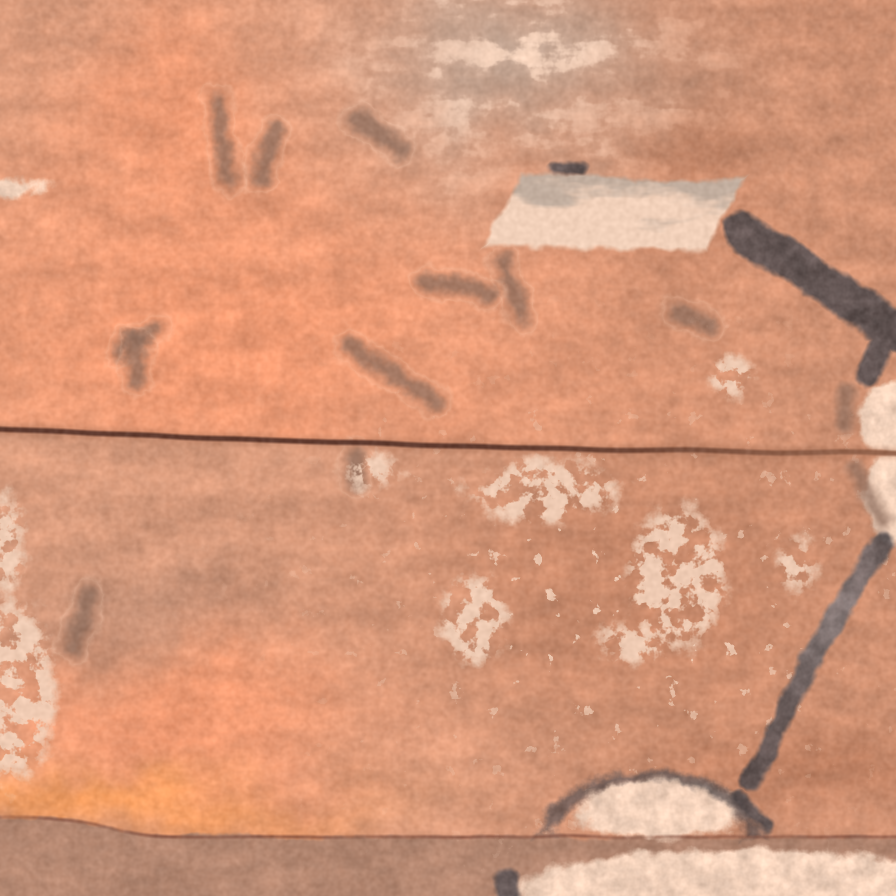
This texture is drawn by a WebGL 2 fragment shader. Its source:

```glsl
#version 300 es
precision highp float;
// Weathered terracotta planks: colour pools, streaky gradient noise and grain,
// then dents, pale flakes, plaster, charcoal strokes and two dark seams.
// Noise warps the canvas so every outline is ragged.

uniform vec2 u_resolution;
out vec4 fragColor;

const vec3 CLAY = vec3(.85, .61, .49);
const vec3 ORANGE = vec3(.96, .61, .45);
const vec3 AMBER = vec3(.97, .62, .36);
const vec3 BROWN = vec3(.75, .50, .38);
const vec3 TAUPE = vec3(.62, .48, .41);
const vec3 PALE = vec3(.95, .82, .73);
const vec3 STONE = vec3(.76, .68, .62);
const vec3 CHARCOAL = vec3(.36, .32, .32);
const vec3 SEAM = vec3(.34, .20, .16);
const float WARP = .012;
const float GRAIN = .045;
const float STREAK = .16;
const float DENT_WIDTH = .012;

// Segments: start xy, end xy.
const vec4 DENTS[11] = vec4[11](
  vec4(.563, .708, .58, .645), vec4(.475, .688, .545, .672),
  vec4(.39, .612, .485, .552), vec4(.172, .637, .135, .61),
  vec4(.155, .62, .153, .575), vec4(.243, .888, .255, .8),
  vec4(.305, .855, .29, .8), vec4(.398, .87, .447, .832),
  vec4(.757, .653, .79, .635), vec4(.395, .49, .397, .462),
  vec4(.1, .335, .08, .275));
const vec4 STROKES[7] = vec4[7](
  vec4(.828, .742, 1, .632), vec4(.99, .625, .968, .58),
  vec4(.985, .395, .905, .265), vec4(.905, .265, .838, .125),
  vec4(.825, .108, .855, .078), vec4(.565, .02, .567, 0),
  vec4(.622, .812, .648, .811));
const float STROKE_WIDTH[7] = float[7](.021, .013, .012, .011, .007, .012, .007);
// Ellipses: centre xy, radii xy.
const vec4 FLAKES[9] = vec4[9](
  vec4(.61, .452, .075, .032), vec4(.755, .355, .05, .075),
  vec4(.53, .31, .035, .045), vec4(.71, .283, .035, .02),
  vec4(.01, .23, .048, .095), vec4(.005, .39, .02, .045),
  vec4(.818, .58, .02, .02), vec4(.89, .368, .018, .025),
  vec4(.415, .475, .025, .015));
const vec4 PLASTER[5] = vec4[5](
  vec4(.735, .098, .09, .034), vec4(.83, 0, .26, .052),
  vec4(1, .533, .042, .04), vec4(1, .447, .035, .05),
  vec4(.01, .791, .035, .009));

vec3 col = vec3(0);

vec2 hashDir(vec2 cell) {
  vec3 h = fract(cell.xyx * vec3(.1031, .103, .0973));
  h += dot(h, h.yzx + 33.33);
  float a = 6.2832 * fract((h.x + h.y) * h.z);
  return vec2(cos(a), sin(a));
}

float noise(vec2 p) {
  vec2 i = floor(p), f = p - i, e = vec2(0, 1);
  vec2 w = f * f * (3. - 2. * f);
  return mix(mix(dot(hashDir(i), f), dot(hashDir(i + e.yx), f - e.yx), w.x),
    mix(dot(hashDir(i + e), f - e), dot(hashDir(i + 1.), f - 1.), w.x), w.y);
}

float fbm(vec2 p) {
  float sum = 0., amp = .6;
  for (int i = 0; i < 4; i++, amp *= .55) {
    sum += amp * noise(p);
    p = p * 2.03 + 17.3;
  }
  return sum;
}

float segment(vec2 p, vec4 s) {
  vec2 d = s.zw - s.xy, a = p - s.xy;
  return length(a - d * clamp(dot(a, d) / dot(d, d), 0., 1.));
}

float ellipse(vec2 p, vec4 e) { return (length((p - e.xy) / e.zw) - 1.) * min(e.z, e.w); }

float pool(vec2 p, vec4 e) { vec2 q = (p - e.xy) / e.zw; return exp(-dot(q, q)); }

float fill(float d, float soft) {
  float s = max(soft, .7 / u_resolution.y);
  return 1. - smoothstep(-s, s, d);
}

void paint(vec3 tone, float cover) { col = mix(col, tone, clamp(cover, 0., 1.)); }

void main() {
  vec2 p = gl_FragCoord.xy / u_resolution;
  vec2 q = p + WARP * vec2(fbm(p * 22.), fbm(p * 22. + 40.));
  vec2 w = p + .09 * vec2(fbm(p * 6. + 9.), fbm(p * 6. + 70.));
  float streaks = fbm(p * vec2(9, 27)), mottle = fbm(p * 38. + 5.), chips = fbm(p * 46. + 31.);
  float crackY = .521 - .027 * p.x - .005 * sin(3.1416 * p.x) + .003 * noise(vec2(p.x * 11., 2));
  float baseY = .088 - .022 * smoothstep(.03, .2, p.x) + .003 * noise(vec2(p.x * 15., 8));

  // Broad colour pools.
  float upper = fill(crackY - p.y, .004);
  col = CLAY;
  paint(BROWN, .35 * smoothstep(.45, .8, w.x));
  paint(ORANGE, .9 * upper * pool(w, vec4(.25, .61, .4, .2)));
  paint(ORANGE, .8 * pool(w, vec4(.21, .87, .13, .14)));
  paint(BROWN, .5 * (1. - upper) * pool(w, vec4(.68, .36, .26, .15)));
  paint(TAUPE, .45 * pool(w, vec4(.15, .31, .12, .07)));
  paint(ORANGE, .95 * pool(w, vec4(.2, .18, .2, .09)));
  paint(AMBER, .8 * pool(w, vec4(.1, .1, .25, .035)));
  paint(BROWN, .8 * pool(w, vec4(.92, .13, .16, .05)));
  paint(BROWN, .7 * pool(w, vec4(.78, .85, .06, .1)));
  paint(STONE, .75 * pool(w, vec4(.56, .93, .18, .1)));
  paint(PALE, .8 * pool(w, vec4(.58, .93, .15, .09)) * smoothstep(0., .22, streaks + .5 * mottle));
  paint(mix(TAUPE, CLAY, .35), fill(q.y - baseY, .003));
  col *= 1. + STREAK * streaks + .13 * mottle;

  // Dents with a lit rim.
  for (int i = 0; i < 11; i++) {
    float d = segment(q, DENTS[i]) - DENT_WIDTH * (.8 + mottle);
    paint(TAUPE * .88, .75 * fill(d, .009));
    paint(PALE, .25 * fill(abs(d - .008) - .001, .004));
  }

  // Flake clusters, specks, a slab and plaster patches.
  float flakes = smoothstep(.27, .36, chips) * pool(w, vec4(.7, .33, .28, .2));
  for (int i = 0; i < 9; i++)
    flakes = max(flakes, fill(ellipse(q, FLAKES[i]) - .022 * chips, .01) * smoothstep(-.12, .05, chips));
  paint(PALE, .9 * flakes);
  vec2 s = q - vec2(.685, .763);
  float slab = max(abs(s.y + .02 * s.x) - .04, abs(s.x - .55 * s.y) - .125);
  paint(mix(PALE, STONE, smoothstep(-.003, .037, s.y + .1 * streaks)), fill(slab, .004));
  float plaster = 1.;
  for (int i = 0; i < 5; i++) plaster = min(plaster, ellipse(q, PLASTER[i]));
  paint(PALE * (1. + .25 * mottle), fill(plaster - .008 * chips, .004));

  // Charcoal strokes, a smudged arch and grey smears.
  float stroke = 1.;
  for (int i = 0; i < 7; i++) stroke = min(stroke, segment(q, STROKES[i]) - STROKE_WIDTH[i]);
  float arch = max(abs(length((q - vec2(.725, .06)) / vec2(.115, .075)) - 1.) * .08 - .006, .066 - q.y);
  float smear = min(segment(q, vec4(.945, .56, .94, .525)), segment(q, vec4(.955, .475, .985, .42)));
  vec3 charcoal = CHARCOAL * (1. + .5 * mottle) + .14 * pool(p, vec4(.93, .31, .09, .09));
  paint(charcoal, .93 * fill(stroke, .004));
  paint(charcoal, .75 * fill(arch + .01 * chips, .006));
  paint(TAUPE * .9, .7 * fill(smear - .009, .008));

  // Seams: soft shade around a thin dark line.
  float crack = abs(p.y - crackY);
  paint(BROWN * .85, .5 * fill(crack - .005, .007));
  paint(mix(SEAM, BROWN * .75, smoothstep(.5, 1., p.x)), .92 * fill(crack - .0028, .002));
  paint(SEAM * 1.4, (.6 + .8 * streaks) * fill(abs(p.y - baseY) - .0018, .002));

  col += GRAIN * (noise(p * 130.) + .6 * noise(p * 210. + 3.));
  fragColor = vec4(clamp(col, 0., 1.), 1);
}
```
